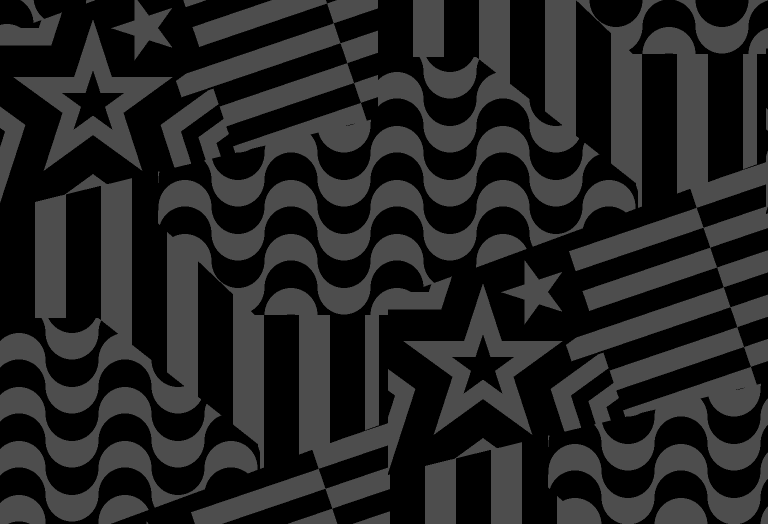
Write a WebGL 1 fragment shader that draws this pattern.

```glsl
precision highp float;
uniform vec2 u_resolution;

const vec3 BLACK = vec3(0.0);
const vec3 GRAY = vec3(0.302);
const float CANVAS_HEIGHT = 5.24;

// Lattice of the half-drop repeat
const vec2 STEP_DOWN = vec2(3.90, 2.64);
const vec2 STEP_UP = vec2(3.78, -2.61);
const vec2 MOTIF_CENTER = vec2(3.0, 1.7);

float cross2(vec2 a, vec2 b) {
  return a.x * b.y - a.y * b.x;
}

float inside(float x, float low, float high) {
  return step(low, x) * step(x, high);
}

// Tip radius of the five-pointed star whose outline passes through p
float starRadius(vec2 p, float tilt) {
  float sector = radians(72.0);
  float angle = atan(p.x, -p.y) - tilt;
  float folded = abs(mod(angle + 0.5 * sector, sector) - 0.5 * sector);
  return length(p) * cos(folded - sector) / cos(sector);
}

// Upright bars
float stripes(float x, float period, float duty) {
  return step(fract(x / period), duty);
}

// Bands bounded by alternating half circles
float waves(vec2 p, float halfPeriod, float spacing) {
  float s = p.x / halfPeriod;
  float k = floor(s + 0.5);
  float c = 2.0 * (s - k);
  float arc = 0.5 * spacing * sqrt(max(0.0, 1.0 - c * c));
  float edge = mod(k, 2.0) < 0.5 ? -arc : arc;
  return step(fract((p.y - edge) / spacing), 0.49);
}

// Slanted bars that swap phase across u = 0
float flag(vec2 uv, float thickness) {
  float row = mod(floor(uv.y / thickness), 2.0);
  return uv.x > 0.0 ? 1.0 - row : row;
}

// Star with echoing outlines, small star and slanted flag
float starBand(vec2 p) {
  vec2 center = vec2(0.93, 1.03);
  vec2 along = vec2(0.947, -0.322);
  vec2 fromBreak = p - vec2(3.00, -0.76);
  vec2 uv = vec2(dot(fromBreak, along), dot(fromBreak, vec2(-along.y, along.x)));

  float r = starRadius(p - center, 0.0);
  float echo = max(inside(r, 1.86, 2.42), inside(r, 2.90, 3.40));
  float echoZone = max(step(p.x, center.x), step(1.25, uv.y));
  float ink = echo * echoZone;

  float flagStart = mix(-1.35, -1.68, inside(uv.y, 0.84, 1.28));
  ink = mix(ink, flag(uv, 0.21), step(flagStart, uv.x));
  ink = mix(ink, inside(r, 0.33, 0.84), step(r, 1.0));
  return max(ink, step(starRadius(p - vec2(1.45, 0.28), -0.32), 0.34));
}

float bandMask(vec2 p) {
  float top = 0.36 - 0.368 * (p.x + 0.02);
  float bottom = 2.11 - 0.245 * (p.x + 0.02);
  return inside(p.x, -0.02, 3.78) * inside(p.y, top, bottom);
}

float waveMask(vec2 p) {
  float top = max(0.57, 0.60 + 0.79 * (p.x - 4.80));
  float bottom = min(3.15, 2.25 + 0.95 * (p.x - 1.60));
  return inside(p.x, 1.58, 6.38) * inside(p.y, top, bottom);
}

float stripeMask(vec2 p) {
  return inside(p.x, 0.0, 3.79) * inside(p.y, 1.6, 4.8);
}

// Stack the layers of all neighbouring copies: stripes, waves, star band
float pattern(vec2 p) {
  vec2 d = p - MOTIF_CENTER;
  vec2 cell = vec2(cross2(d, STEP_UP), cross2(STEP_DOWN, d)) / cross2(STEP_DOWN, STEP_UP);
  cell = floor(cell + 0.5);
  float stripeInk = 0.0;
  vec2 wave = vec2(0.0);
  vec2 band = vec2(0.0);
  for (int i = -1; i <= 1; i++) {
    for (int j = -1; j <= 1; j++) {
      vec2 n = cell + vec2(float(i), float(j));
      vec2 q = p - n.x * STEP_DOWN - n.y * STEP_UP;
      if (stripeMask(q) > 0.5) stripeInk = stripes(q.x - 0.35, 0.66, 0.47);
      if (waveMask(q) > 0.5) wave = vec2(waves(q - vec2(2.91, 2.07), 0.53, 0.54), 1.0);
      if (bandMask(q) > 0.5) band = vec2(starBand(q), 1.0);
    }
  }
  return mix(mix(stripeInk, wave.x, wave.y), band.x, band.y);
}

void main() {
  // Average a 2 x 2 grid of samples to smooth the edges
  float ink = 0.0;
  for (int i = 0; i < 4; i++) {
    vec2 offset = 0.5 * vec2(mod(float(i), 2.0), floor(float(i) / 2.0)) - 0.25;
    vec2 p = (gl_FragCoord.xy + offset) * CANVAS_HEIGHT / u_resolution.y;
    ink += 0.25 * pattern(vec2(p.x, CANVAS_HEIGHT - p.y));
  }
  gl_FragColor = vec4(mix(BLACK, GRAY, ink), 1.0);
}
```
